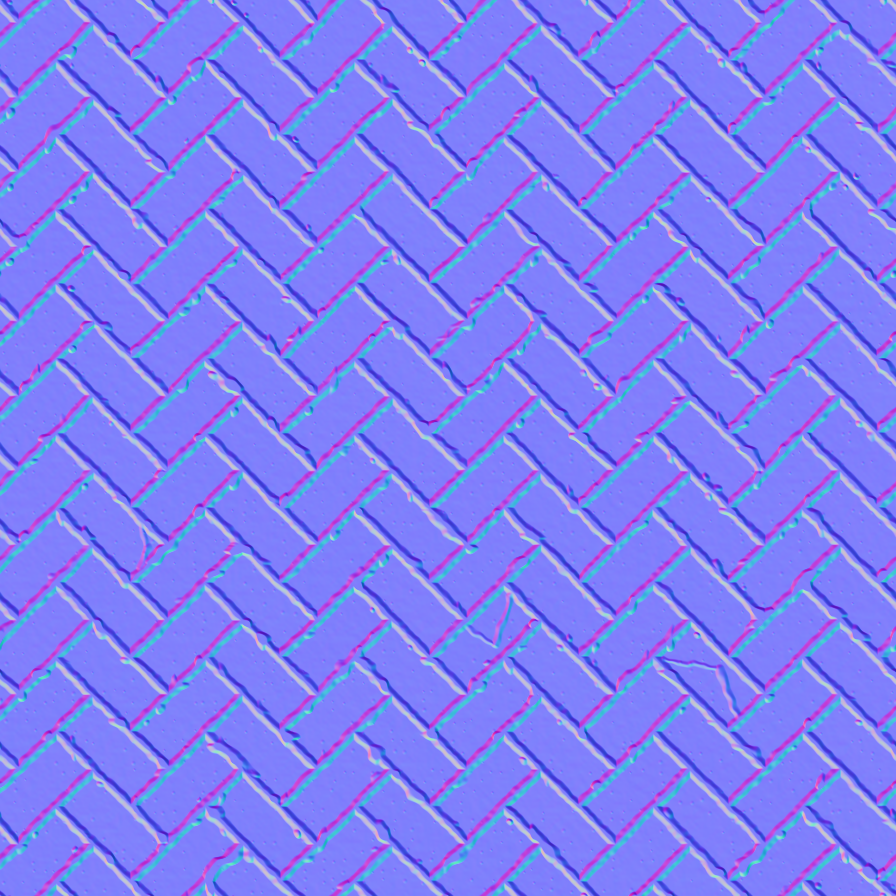
This texture map is drawn by a WebGL 2 fragment shader. Its source:

```glsl
#version 300 es
precision highp float;
// Tangent-space normal map of worn herringbone brick paving, 6 by 12 repeats.

uniform vec2 u_resolution;
out vec4 fragColor;

float hash(vec2 p) {
    vec3 h = fract(vec3(p.xyx) * vec3(0.1031, 0.1030, 0.0973));
    h += dot(h, h.yzx + 33.33);
    return fract((h.x + h.y) * h.z);
}

// Value noise that wraps after a whole number of cells.
float noise(vec2 p, float cells) {
    p *= cells;
    vec2 i = floor(p), f = p - i;
    f = f * f * (3.0 - 2.0 * f);
    float a = hash(mod(i, cells));
    float b = hash(mod(i + vec2(1, 0), cells));
    float c = hash(mod(i + vec2(0, 1), cells));
    float d = hash(mod(i + vec2(1, 1), cells));
    return mix(mix(a, b, f.x), mix(c, d, f.x), f.y);
}

float segment(vec2 p, vec2 a, vec2 b) {
    vec2 ab = b - a;
    return length(p - a - ab * clamp(dot(p - a, ab) / dot(ab, ab), 0.0, 1.0));
}

// Sparse small pits, at most one in each cell of a wrapping grid.
float pits(vec2 p) {
    const float cells = 90.0;
    vec2 i = mod(floor(p * cells), cells);
    vec2 centre = 0.3 + 0.4 * vec2(hash(i + 7.0), hash(i + 151.0));
    float radius = 0.12 + 0.16 * hash(i + 61.0);
    float pit = 1.0 - smoothstep(0.0, radius, length(fract(p * cells) - centre));
    return pit * step(0.72, hash(i + 23.0));
}

// Bent cracks across a few broken bricks.
float cracks(vec2 p) {
    const vec2 bend[3] = vec2[3](vec2(0.165, 0.388), vec2(0.553, 0.280), vec2(0.803, 0.254));
    const vec4 arms[3] = vec4[3](vec4(-0.011, 0.039, -0.008, -0.023),
                                 vec4(-0.036, 0.023, 0.018, 0.056),
                                 vec4(-0.063, 0.010, 0.021, -0.058));
    p += 0.004 * (vec2(noise(p, 110.0), noise(p + 0.37, 110.0)) - 0.5);
    float depth = 0.0;
    for (int i = 0; i < 3; i++) {
        float thin = segment(p, bend[i], bend[i] + arms[i].xy);
        float wide = segment(p, bend[i], bend[i] + arms[i].zw);
        depth = max(depth, 0.6 * (1.0 - smoothstep(0.0, 0.0035, thin)));
        depth = max(depth, 1.0 - smoothstep(0.0, 0.005, wide));
    }
    return depth;
}

// Surface height in canvas units.
float height(vec2 p) {
    // Diagonal grid, one brick width per cell, with slightly wavy joints.
    vec2 w = p + 0.0022 * (vec2(noise(p, 36.0), noise(p + 0.53, 36.0)) - 0.5);
    vec2 grid = 12.0 * vec2(w.x + w.y, w.y - w.x) + vec2(0.05, 0.55);
    vec2 cell = floor(grid);

    // Two cells in four make a rising brick, the other two a falling one.
    float k = mod(cell.x - cell.y, 4.0);
    bool rising = k < 1.5;
    vec2 centre = cell + (rising ? vec2(k < 0.5 ? 1.0 : 0.0, 0.5)
                                 : vec2(0.5, k < 2.5 ? 0.0 : 1.0));
    vec2 q = grid - centre;
    vec2 edge = (rising ? vec2(1.0, 0.5) : vec2(0.5, 1.0)) - abs(q);
    vec2 id = mod(floor(2.0 * vec2(centre.x - centre.y, centre.x + centre.y) + 0.5), 48.0);

    // Bevel with ragged edges and a few larger chips.
    float inset = 0.008 + 0.018 * hash(id + 5.0);
    float ragged = 0.035 * (noise(p, 150.0) - 0.5);
    float chip = 0.07 * smoothstep(0.72, 0.95, noise(p + 0.21, 72.0));
    float top = smoothstep(0.0, 0.105, min(edge.x, edge.y) - inset + ragged - chip);

    // Each brick leans a little.
    vec2 lean = vec2(hash(id + 11.0), hash(id + 83.0)) - 0.5;
    float h = top * (0.0047 + 0.0012 * dot(q, lean));

    // Grain, pits and cracks.
    h += 0.00022 * noise(p, 120.0) + 0.00010 * noise(p, 256.0);
    return h - 0.0004 * top * pits(p) - 0.0026 * top * cracks(p);
}

void main() {
    vec2 p = gl_FragCoord.xy / u_resolution;
    float e = max(0.001, 0.5 / min(u_resolution.x, u_resolution.y));
    vec2 slope = vec2(height(p + vec2(e, 0)) - height(p - vec2(e, 0)),
                      height(p + vec2(0, e)) - height(p - vec2(0, e))) / (2.0 * e);
    vec3 normal = normalize(vec3(-slope, 1.0));
    fragColor = vec4(normal * vec3(0.5, 0.5, 0.49) + 0.5, 1.0);
}
```
